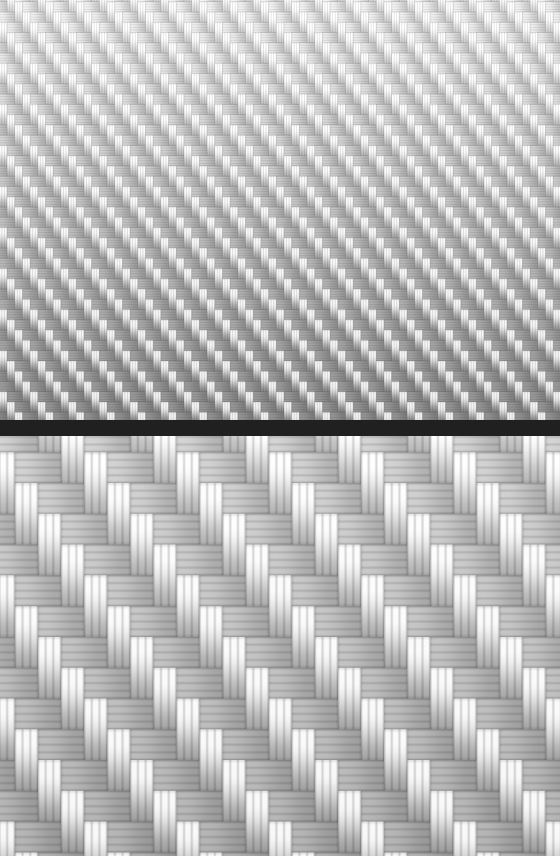
Top: the whole. Bottom: its middle third, enlarged.
Reproduce this texture procedurally as a Shadertoy shader.

```glsl
// Brightness of a 2/2 twill weave at uv, lit from above
float weave(vec2 uv) {
    vec2 grid = vec2(uv.x * 72.8 + 0.09, (1.0 - uv.y) * 40.93 - 0.17);
    vec2 cell = floor(grid);
    vec2 f = grid - cell;

    // Step within the four-cell twill: 3, 0 are upright; 1, 2 lie flat
    float twill = mod(cell.x - cell.y - 2.0, 4.0);
    bool upright = twill < 0.5 || twill > 2.5;

    // Distance along and across the strand, each from 0 to 1
    float along = upright ? (f.y + step(2.5, twill)) * 0.5
                          : (f.x + twill - 1.0) * 0.5;
    float across = upright ? f.x : f.y;

    // Flat strands darken to the right; upright ones fade downward
    float ground = mix(0.54, 0.90, uv.y);
    float flatTone = ground * mix(1.07, 0.90, smoothstep(0.1, 1.0, along));
    float uprightTone = mix(mix(0.95, 1.02, uv.y), ground * 0.93,
                            smoothstep(0.2, 1.05, along));
    float tone = upright ? uprightTone : flatTone;

    // Fine threads, three in an upright strand and four in a flat one
    float thread = abs(fract(across * (upright ? 3.0 : 4.0)) - 0.5) * 2.0;
    tone *= 1.0 - (upright ? 0.16 : 0.12) * smoothstep(0.45, 1.0, thread);

    // Thin shade along the sides and at the tucked ends
    float side = min(across, 1.0 - across);
    float end = min(along, 1.0 - along) * 2.0;
    tone *= 1.0 - 0.10 * (1.0 - smoothstep(0.0, 0.10, side));
    tone *= 1.0 - 0.10 * (1.0 - smoothstep(0.0, 0.12, end));
    return min(tone, 1.0);
}

void mainImage(out vec4 fragColor, in vec2 fragCoord) {
    // Average a 4 by 4 grid of samples to smooth the edges
    float sum = 0.0;
    for (int i = 0; i < 16; i++) {
        vec2 offset = (vec2(i % 4, i / 4) + 0.5) / 4.0 - 0.5;
        sum += weave((fragCoord + offset) / iResolution.xy);
    }
    fragColor = vec4(vec3(sum / 16.0), 1.0);
}
```
